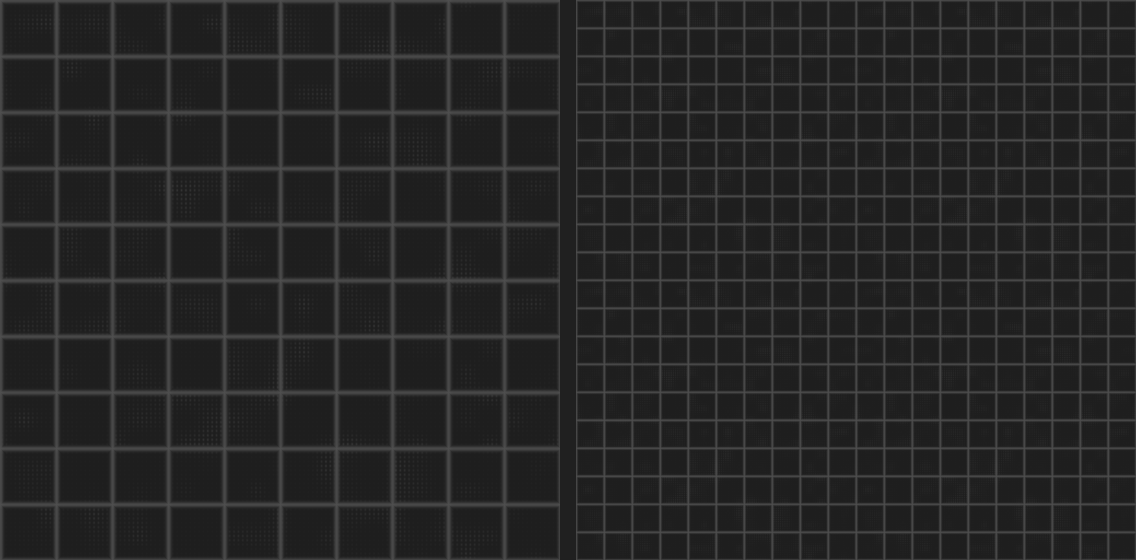
Left: one tile. Right: repeated 2 by 2.
A WebGL 2 fragment shader for this pattern:

```glsl
#version 300 es
precision highp float;
// Dark panel divided by a soft grey square grid, ten cells each way.
// Gaussian lines lie over a fine dot weave, whose strength drifts
// in patches driven by wrapping value noise.

uniform vec2 u_resolution;
out vec4 fragColor;

const float CELLS = 10.0;
const float WEAVE_DOTS = 128.0;
const float PATCHES = 24.0;
const float LINE_RADIUS = 0.047;               // in cells
const vec2 LINE_OFFSET = vec2(0.012, -0.012);  // in cells
const vec2 DOT_RADIUS = vec2(0.23, 0.32);      // in weave steps
const vec3 BASE_COLOR = vec3(0.116);
const vec3 LINE_COLOR = vec3(0.283);

float hash(vec2 p) {
    return fract(sin(dot(p, vec2(127.1, 311.7))) * 43758.5453);
}

// Value noise that repeats after a whole number of lattice steps.
float wrappedNoise(vec2 p, float period) {
    vec2 i = floor(p);
    vec2 f = fract(p);
    f = f * f * (3.0 - 2.0 * f);
    float a = hash(mod(i, period));
    float b = hash(mod(i + vec2(1.0, 0.0), period));
    float c = hash(mod(i + vec2(0.0, 1.0), period));
    float d = hash(mod(i + vec2(1.0, 1.0), period));
    return mix(mix(a, b, f.x), mix(c, d, f.x), f.y);
}

// Soft coverage of vertical (x) and horizontal (y) lines.
vec2 gridLines(vec2 p, float radius) {
    vec2 dist = abs(fract(p + 0.5) - 0.5);
    return exp(-dist * dist / (radius * radius));
}

// One soft oval dot in every unit square.
float weaveDot(vec2 p, vec2 radius) {
    vec2 q = (fract(p) - 0.5) / radius;
    return exp(-dot(q, q));
}

void main() {
    vec2 uv = gl_FragCoord.xy / u_resolution;

    // Weave: faint everywhere, brighter in a few patches.
    float cloud = wrappedNoise(uv * PATCHES, PATCHES);
    float strength = 0.008 + 0.085 * pow(cloud, 4.0);
    vec3 color = BASE_COLOR + strength * weaveDot(uv * WEAVE_DOTS, DOT_RADIUS);

    // Grid lines, slightly brighter where they cross.
    vec2 lines = gridLines(uv * CELLS - LINE_OFFSET, LINE_RADIUS);
    float coverage = max(lines.x, lines.y) + 0.15 * lines.x * lines.y;
    color = mix(color, LINE_COLOR, coverage);

    fragColor = vec4(color, 1.0);
}
```
